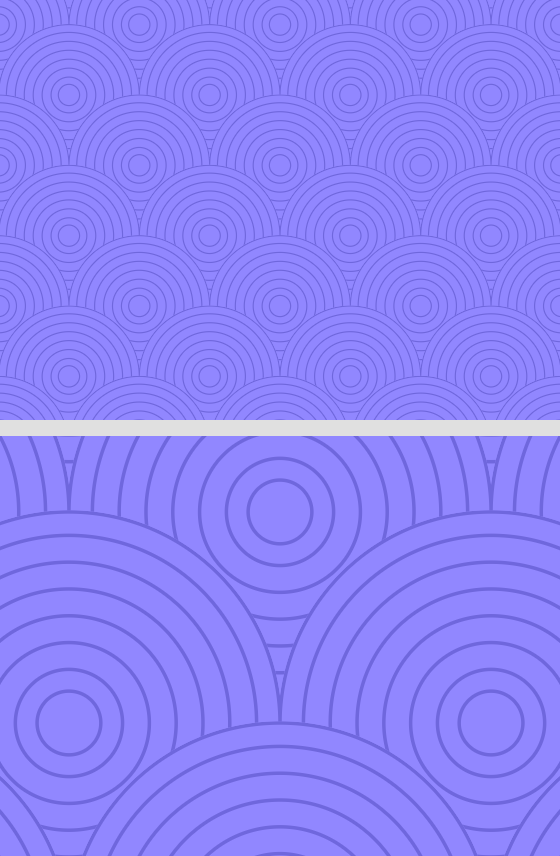
Top: the whole. Bottom: its middle third, enlarged.
This pattern is drawn by a WebGL 1 fragment shader. Its source:

```glsl
precision highp float;
// Overlapping rows of concentric-ring scales in violet, about four across.

uniform vec2 u_resolution;

const float RADIUS = 0.1675;      // scale radius, in canvas heights
const float HALF_LINE = 0.0083;   // half line width, in scale radii

// Distance to the nearest ring of a scale with unit radius
float ringDistance(float d) {
  float k = clamp(floor(d / 0.127 + 0.5), 2.0, 7.0);
  float inner = min(abs(d - 0.151), abs(d - 0.127 * k));
  return min(inner, abs(d - 1.0));
}

// Coverage of the region where the signed distance is negative
float coverage(float signedDistance, float pixel) {
  return clamp(0.5 - signedDistance / pixel, 0.0, 1.0);
}

void main() {
  // Scale space: rows one unit apart, columns two units apart
  vec2 p = (gl_FragCoord.xy - vec2(0.5 * u_resolution.x, 0.0)) / u_resolution.y;
  vec2 q = (p - vec2(0.0, 0.6064)) / RADIUS;
  float pixel = 1.0 / (u_resolution.y * RADIUS);

  vec3 fill = vec3(0.57, 0.53, 1.0);
  vec3 line = vec3(0.435, 0.402, 0.865);
  vec3 color = fill;

  // Paint from the upper row down, so lower scales cover upper ones
  for (int i = 0; i < 3; i++) {
    float row = floor(q.y) + 1.0 - float(i);
    float shift = mod(row, 2.0);  // alternate rows move by half a period
    float x = mod(q.x - shift + 1.0, 2.0) - 1.0;
    float d = length(vec2(x, q.y - row));

    float stroke = coverage(ringDistance(d) - HALF_LINE, pixel);
    float disc = coverage(d - 1.0 - HALF_LINE, pixel);
    color = mix(color, mix(fill, line, stroke), disc);
  }

  gl_FragColor = vec4(color, 1.0);
}
```
